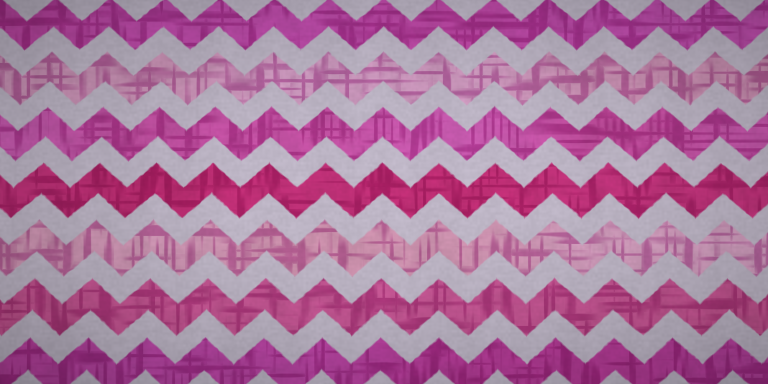
A Shadertoy shader for this pattern:

```glsl
// Printed cotton with hatched pink chevron bands on pale grey cloth.

float hash(vec2 p) {
    p = fract(p * vec2(0.1031, 0.1137));
    p += dot(p, p.yx + 33.33);
    return fract((p.x + p.y) * p.x * 7.31);
}

float noise(vec2 p) {
    vec2 i = floor(p), f = fract(p);
    f = f * f * (3.0 - 2.0 * f);
    return mix(mix(hash(i), hash(i + vec2(1, 0)), f.x),
               mix(hash(i + vec2(0, 1)), hash(i + vec2(1, 1)), f.x), f.y);
}

// Uneven broken strokes, running both across and down
float crosshatch(vec2 p) {
    float down = smoothstep(0.5, 0.85, noise(p * vec2(95.0, 9.0) + 17.0));
    float across = smoothstep(0.5, 0.85, noise(p * vec2(8.0, 95.0) + 61.0));
    return max(down, across);
}

vec3 bandColor(float row) {
    if (row < 0.5) return vec3(0.69, 0.25, 0.60);                 // orchid
    if (row < 1.5) return vec3(0.74, 0.52, 0.67);                 // pale pink
    if (row < 2.5) return vec3(0.71, 0.29, 0.60);                 // magenta
    if (row < 3.5) return vec3(0.69, 0.16, 0.42);                 // crimson
    if (row < 4.5) return vec3(0.75, 0.53, 0.66);                 // pale pink
    if (row < 5.5) return vec3(0.71, 0.29, 0.52);                 // rose
    return vec3(0.67, 0.23, 0.58);                                // orchid
}

void mainImage(out vec4 fragColor, in vec2 fragCoord) {
    vec2 uv = fragCoord / iResolution.xy;
    vec2 p = fragCoord / iResolution.y;
    float depth = 1.0 - p.y;

    // Rows and zigzags widen slightly toward the bottom
    float y = depth + 0.005;
    float v = y / (0.1391 + 0.0095 * y);
    float center = 0.5 * iResolution.x / iResolution.y - 0.01 * depth;
    float u = (p.x - center) / (0.1424 + 0.0109 * depth);
    float valley = 1.0 - 2.0 * abs(fract(u) - 0.5);
    float d = v - 0.43 * valley + 0.025 * (noise(p * 110.0) - 0.5);

    // Coverage of the coloured bands
    float row = floor(d + 0.235);
    float offset = abs(fract(d + 0.235) - 0.5);
    float blur = 7.5 / iResolution.y + 0.008;
    float band = smoothstep(-blur, blur, 0.265 - offset);

    // Ink: hatching plus a slow drift in hue
    vec3 ink = bandColor(row);
    float drift = noise(vec2(p.x * 2.5, row * 5.0 + 2.0)) - 0.5;
    ink += drift * vec3(0.02, 0.05, 0.07);
    ink *= mix(vec3(1.03, 1.07, 1.03), vec3(0.89, 0.68, 0.85), crosshatch(p));
    ink *= 0.97 + 0.06 * noise(p * 30.0);

    // Cloth: fine weave and faint upright creases
    float weave = noise(p * vec2(150.0, 110.0)) + noise(p * vec2(60.0, 160.0)) - 1.0;
    float crease = noise(vec2(p.x * 22.0, p.y * 2.0) + 9.0) - 0.5;
    vec3 color = mix(vec3(0.71, 0.68, 0.74), ink, band);
    color *= 1.0 + 0.035 * weave + 0.03 * crease;

    // Light falls off toward the corners
    vec2 q = uv - vec2(0.52, 0.52);
    color *= 1.06 - 0.6 * dot(q, q);
    fragColor = vec4(color, 1.0);
}
```
